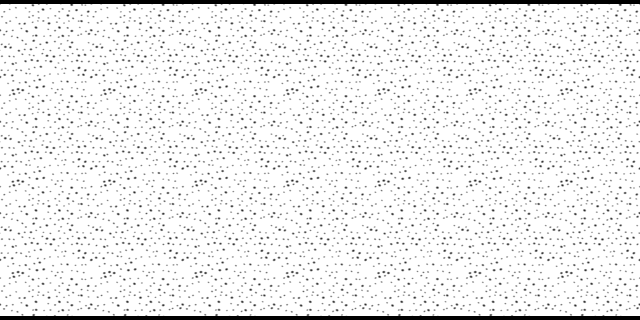
A WebGL 1 fragment shader for this texture:

```glsl
precision highp float;
// Fine black specks scattered evenly over white paper, between thin black bars.
// Specks sit on a staggered, jittered grid whose hash repeats as a square tile;
// each is a slightly flattened, tilted ellipse with pixel-wide soft edges.
uniform vec2 u_resolution;

#define ROWS 49.0         // grid rows over the canvas height
#define TILE 14.0         // cells per repeat of the pattern (even)
#define JITTER 0.64       // random shift of a speck, in cells
#define FILL 0.93         // share of cells that hold a speck
#define LARGE_SHARE 0.29  // share of large specks
#define SMALL_RADIUS 0.08 // radii in cells
#define LARGE_RADIUS 0.135
#define RADIUS_SPREAD 0.03
#define FLATTEN 1.25      // width to height of a speck
#define SOFTNESS 1.0      // half width of the speck edge, in pixels
#define BAR 0.0125        // bar thickness, in canvas heights

const vec3 PAPER = vec3(1.0);
const vec3 INK = vec3(0.02);

// Two random values per cell and seed
vec2 hash2(vec2 cell, float seed) {
  vec3 q = fract(vec3(cell.xyx + seed * 17.3) * vec3(0.1031, 0.1030, 0.0973));
  q += dot(q, q.yzx + 33.33);
  return fract((q.xx + q.yz) * q.zy);
}

// Ink coverage of the speck in one cell, with its area kept at any sharpness
float speck(vec2 p, vec2 cell, float soft) {
  vec2 id = mod(cell, TILE);
  vec2 kind = hash2(id, 1.0);
  vec2 form = hash2(id, 2.0);
  float stagger = 0.5 * mod(id.y, 2.0) - 0.25;
  vec2 center = cell + 0.5 + vec2(stagger, 0.0) + JITTER * (hash2(id, 3.0) - 0.5);

  float base = mix(SMALL_RADIUS, LARGE_RADIUS, step(kind.y, LARGE_SHARE));
  float radius = base + RADIUS_SPREAD * form.x;
  float tilt = 0.9 * (form.y - 0.5);
  float c = cos(tilt), s = sin(tilt);
  vec2 d = mat2(c, -s, s, c) * (p - center);
  d *= vec2(inversesqrt(FLATTEN), sqrt(FLATTEN));

  float cover = 1.0 - smoothstep(radius - soft, radius + soft, length(d));
  float areaKept = radius * radius / (radius * radius + 0.2 * soft * soft);
  return step(kind.x, FILL) * cover * areaKept;
}

void main() {
  vec2 uv = gl_FragCoord.xy / u_resolution.y;
  float pixel = 1.0 / u_resolution.y;

  // Specks of this cell and its neighbours
  vec2 p = uv * ROWS;
  float soft = SOFTNESS * pixel * ROWS;
  float ink = 0.0;
  for (int j = -1; j <= 1; j++) {
    for (int i = -1; i <= 1; i++) {
      ink = max(ink, speck(p, floor(p) + vec2(float(i), float(j)), soft));
    }
  }
  vec3 color = mix(PAPER, INK, ink);

  // Bars along the top and bottom edges
  float edge = min(uv.y, 1.0 - uv.y);
  float bar = 1.0 - smoothstep(BAR - 0.5 * pixel, BAR + 0.5 * pixel, edge);
  color = mix(color, vec3(0.0), bar);

  gl_FragColor = vec4(color, 1.0);
}
```
